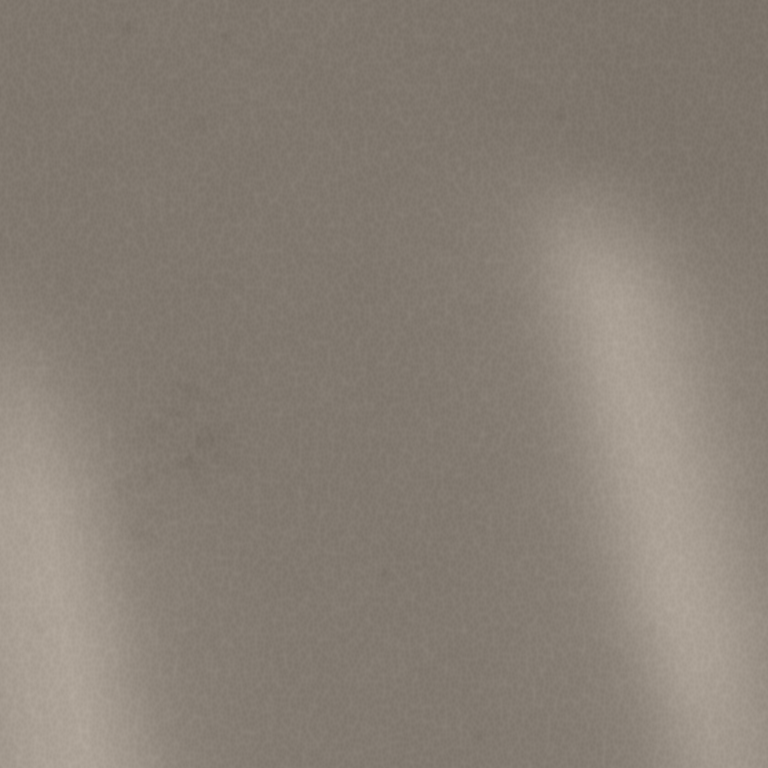
A WebGL 2 fragment shader for this texture:

```glsl
#version 300 es
precision highp float;

uniform vec2 u_resolution;
out vec4 fragColor;

const vec3 BASE_COLOR = vec3(0.507, 0.474, 0.437);
const vec3 GLOW_COLOR = vec3(0.680, 0.640, 0.596);
const float SHEEN_SLANT = -0.235;   // sideways drift per unit of height
const float HALO_WIDTH = 2.1;
const float HALO_SHARE = 0.24;
const vec2 GRAIN_SCALE = vec2(210.0, 150.0);
const vec2 FIBRE_SCALE = vec2(105.0, 62.0);
const float GRAIN_DEPTH = 0.034;
const float FIBRE_DEPTH = 0.022;
const float MOTTLE_DEPTH = 0.005;
const float SMUDGE_DEPTH = 0.050;
const float SPECK_DEPTH = 0.022;

vec2 hash2(vec2 p) {
    vec3 q = fract(p.xyx * vec3(0.1031, 0.1030, 0.0973));
    q += dot(q, q.yzx + 33.33);
    return fract((q.xx + q.yz) * q.zy);
}

// Distance to the nearest scattered point
float cellular(vec2 p) {
    vec2 cell = floor(p);
    vec2 local = p - cell;
    float nearest = 4.0;
    for (int y = -1; y <= 1; y++) {
        for (int x = -1; x <= 1; x++) {
            vec2 offset = vec2(x, y);
            vec2 toPoint = offset + hash2(cell + offset) - local;
            nearest = min(nearest, dot(toPoint, toPoint));
        }
    }
    return sqrt(nearest);
}

// Smooth cloudy variation from warped sines, about -1 to 1
float layeredSines(vec2 p) {
    float sum = 0.0;
    float weight = 0.5;
    for (int i = 0; i < 5; i++) {
        sum += weight * sin(p.x + 1.3 * sin(p.y)) * cos(0.8 * p.y - 0.6 * sin(p.x));
        p = mat2(1.25, 1.15, -1.15, 1.25) * p + 2.7;
        weight *= 0.68;
    }
    return sum;
}

// Soft band with its own falloff on each side
float sheen(float across, float leftWidth, float rightWidth) {
    float d = across / (across < 0.0 ? leftWidth : rightWidth);
    float halo = d / HALO_WIDTH;
    return mix(exp(-d * d), exp(-halo * halo), HALO_SHARE);
}

float blob(vec2 p, vec2 center, vec2 radius) {
    vec2 d = (p - center) / radius;
    return exp(-dot(d, d));
}

void main() {
    vec2 uv = gl_FragCoord.xy / u_resolution;
    float cloud = layeredSines(uv * 9.0);

    // Two slanted reflections
    float axis = SHEEN_SLANT * uv.y + 0.008 * cloud;
    float rightAcross = uv.x - 0.938 - axis;
    float leftAcross = uv.x - 0.105 - axis * 0.72;
    float rightFade = smoothstep(0.84, 0.58, uv.y + 0.25 * rightAcross)
                    * mix(0.74, 1.0, smoothstep(-0.02, 0.22, uv.y));
    float leftFade = smoothstep(0.72, 0.28, uv.y + 0.3 * leftAcross);
    float rightSheen = rightFade * sheen(rightAcross, 0.082, 0.105);
    float leftSheen = leftFade * sheen(leftAcross, 0.17, 0.092);

    // Faint brushed lines inside the left reflection
    float brushed = sin(leftAcross * 150.0 + 2.0 * cloud) * sin(leftAcross * 67.0 + 1.0);
    leftSheen *= 0.94 + 0.025 * brushed;
    float glow = clamp(0.95 * rightSheen + leftSheen, 0.0, 1.0);

    vec3 color = mix(BASE_COLOR, GLOW_COLOR, glow);
    color += 0.012 * (0.55 - uv.y) - 0.012 * blob(uv, vec2(1.0), vec2(0.4));

    // Broken smudges beside the left reflection
    float smudgeArea = blob(uv, vec2(0.235, 0.46), vec2(0.055, 0.05))
                     + 0.8 * blob(uv, vec2(0.28, 0.40), vec2(0.06, 0.035))
                     + 0.6 * blob(uv, vec2(0.18, 0.33), vec2(0.045, 0.07));
    float patches = smoothstep(-0.15, 0.9, layeredSines(uv * vec2(58.0, 64.0)));
    color -= SMUDGE_DEPTH * smudgeArea * (0.16 + 0.6 * patches);

    // Sparse soft specks
    vec2 speckCell = floor(uv * 9.0);
    vec2 speckSeed = hash2(speckCell + 17.0);
    vec2 speckPoint = 0.25 + 0.5 * hash2(speckCell + 41.0);
    float speck = blob(fract(uv * 9.0), speckPoint, vec2(0.06, 0.08));
    color -= SPECK_DEPTH * speck * step(0.87, speckSeed.x);

    // Cloudy mottling, short upright fibres and fine grain
    float grain = cellular(uv * GRAIN_SCALE) - 0.5;
    float fibre = cellular(uv * FIBRE_SCALE + 0.5 * cloud) - 0.5;
    color += MOTTLE_DEPTH * layeredSines(uv * 31.0 + 4.0);
    color += GRAIN_DEPTH * grain + FIBRE_DEPTH * fibre;

    fragColor = vec4(clamp(color, 0.0, 1.0), 1.0);
}
```
